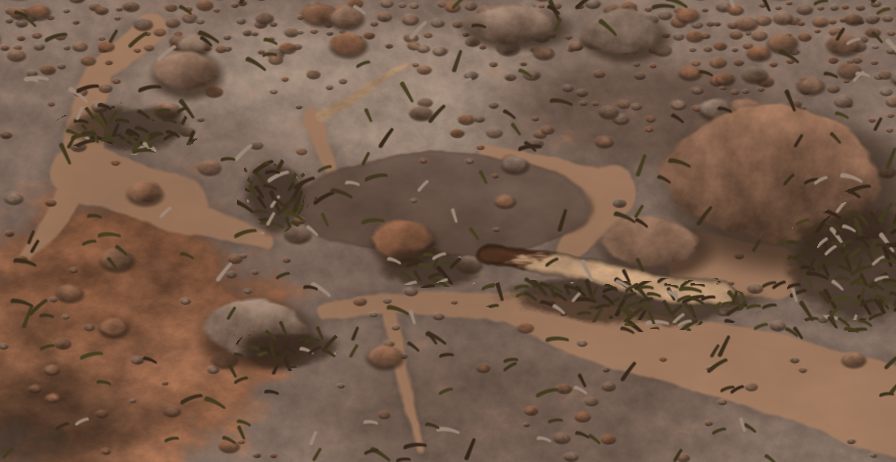
This texture is drawn by a WebGL 1 fragment shader. Its source:

```glsl
precision highp float;
// Muddy flood ground: tan rivulets, wet silt, boulders, a broken log and plant debris.
uniform vec2 u_resolution;

const vec3 MUD = vec3(.46, .38, .335);
const vec3 SHEEN = vec3(.60, .52, .46);
const vec3 WATER = vec3(.61, .46, .355);
const vec3 WET = vec3(.35, .27, .225);
const vec3 RUST = vec3(.46, .29, .19);
const vec3 CLAY = vec3(.63, .42, .30);
const vec3 DARK = vec3(.20, .14, .10);
const vec3 GRASS = vec3(.29, .27, .13);
const vec3 BARK = vec3(.72, .58, .45);
const float EDGE = .005;   // edge softness
const float STONES = 15.;  // stone cells per canvas height
const float FIBRES = 26.;  // debris cells per canvas height

vec3 col = MUD;    // colour painted so far
float flow = 9.;   // distance to the nearest water

void paint(vec3 tone, float amount) { col = mix(col, tone, amount); }
float fill(float d, float soft) { return 1. - smoothstep(-soft, soft, d); }
float hash(vec2 p) { return fract(sin(dot(p, vec2(127.1, 311.7))) * 4375.85); }
vec2 hash2(vec2 p) { return vec2(hash(p), hash(p + 37.3)); }

// Layered, rotated sines, roughly -1 to 1
float waves(vec2 p) {
  float sum = 0., amp = .55;
  for (int i = 0; i < 6; i++) {
    p = mat2(1.5, 1.2, -1.2, 1.5) * p + 1.7;
    sum += amp * sin(p.x + 1.3 * sin(p.y * .8 + sum)) * sin(p.y + 1.1 * sin(p.x * .7));
    amp *= .62;
  }
  return sum;
}

// Distance to a segment tapering from half width wa to wb
float strip(vec2 p, vec4 ab, float wa, float wb) {
  vec2 v = ab.zw - ab.xy;
  float h = clamp(dot(p - ab.xy, v) / dot(v, v), 0., 1.);
  return length(p - ab.xy - v * h) - mix(wa, wb, h);
}
void run(vec2 p, vec4 ab, float wa, float wb) { flow = min(flow, strip(p, ab, wa, wb)); }

// Soft ellipse: centre, then radii
float blob(vec2 p, float x, float y, float rx, float ry) {
  return 1. - smoothstep(.45, 1.25, length((p - vec2(x, y)) / vec2(rx, ry)));
}

// Stone with lit top and contact shadow; red runs from grey to rusty
void stone(vec2 p, vec4 e, float red) {
  vec2 q = (p - e.xy) / e.zw;
  if (dot(q, q) > 4.) return;
  float n = waves(q * .55 + e.xy * 9.);
  float d = length(q) + .1 * abs(q.x * q.y) + .17 * n - .92;
  paint(DARK, .65 * fill(length(q + vec2(-.08, .3)) - 1., .24));
  float light = .62 + .36 * q.y - .12 * q.x + .2 * n + .2 * waves(p * 16.);
  paint(mix(DARK, mix(SHEEN, CLAY, red), clamp(light, .08, 1.1)), fill(d, EDGE / e.w));
}

// Loose stones in jittered cells, crowded toward the far right bank
void scatterStones(vec2 p, float count) {
  for (int j = 1; j >= -1; j--) for (int i = -1; i <= 1; i++) {
    vec2 id = floor(p * count) + vec2(i, j);
    vec2 c = (id + .2 + .6 * hash2(id + count)) / count;
    float crowd = .06 + .5 * smoothstep(.72, 1., c.y)
      + .3 * smoothstep(1., 1.6, c.x) * smoothstep(.6, .8, c.y);
    float size = mix(.16, .48, pow(hash(id + 5.7), 2.)) / count;
    if (hash(id + 2.3) < crowd) stone(p, vec4(c, size * vec2(1.3, .8)), hash(id + 8.8));
  }
}

// Short tangled stems where cover is high
void fibres(vec2 p, float count, float cover) {
  for (int j = -1; j <= 1; j++) for (int i = -1; i <= 1; i++) {
    vec2 id = floor(p * count) + vec2(i, j);
    float turn = (hash(id + count) - .5) * 2.6, pick = hash(id + 6.1);
    vec2 dir = vec2(cos(turn), sin(turn)) * .55;
    vec2 q = p * count - id - hash2(id);
    float d = strip(q + vec2(0., .25 * q.x * q.x), vec4(-dir, dir), .06, .02) / count;
    vec3 tone = pick > .86 ? SHEEN : mix(DARK, GRASS, pick);
    paint(tone, (1. - smoothstep(0., EDGE, d)) * step(hash(id + 3.9), cover));
  }
}

void main() {
  vec2 p = gl_FragCoord.xy / u_resolution.y;
  float broad = waves(p * vec2(1.2, 2.)), fine = waves(p * vec2(9., 15.));
  vec2 w = p + .018 * vec2(waves(p * 2.6), waves(p * 2.6 + 7.));
  // Silt, wet sheen and rusty soil
  paint(SHEEN, clamp(.22 + .4 * broad + .65 * blob(w, .85, .8, .62, .17), 0., 1.));
  paint(WET, .75 * blob(w, 1.38, .76, .34, .13));
  paint(WET, .5 * blob(w, 1.15, .1, .55, .16));
  float soil = smoothstep(.2, .7, blob(w, .24, .28, .42, .33) + .35 * fine);
  paint(mix(RUST, CLAY, .5 + .6 * broad), .85 * soil);
  paint(DARK, .65 * blob(w, .08, .08, .26, .13));
  col *= 1. + (.1 + .14 * soil) * fine + .05 * waves(p * 45.);
  // Rivulets and pools
  run(w, vec4(.33, .93, .21, .84), .035, .025);
  run(w, vec4(.21, .84, .18, .64), .025, .05);
  run(w, vec4(.18, .62, .40, .56), .07, .06);
  run(w, vec4(.40, .55, .58, .49), .04, .015);
  run(w, vec4(.15, .58, .05, .44), .03, .012);
  run(w, vec4(.69, .74, .74, .57), .02, .008);
  run(w, vec4(1.05, .68, 1.31, .59), .015, .05);
  run(w, vec4(1.31, .59, 1.23, .45), .06, .03);
  run(w, vec4(1.5, .44, 1.68, .41), .06, .06);
  run(w, vec4(.7, .33, 1.05, .33), .018, .03);
  run(w, vec4(1.05, .33, 1.35, .27), .03, .07);
  run(w, vec4(1.35, .27, 1.98, .1), .07, .1);
  run(w, vec4(.84, .31, .92, .02), .016, .006);
  col *= 1. - .16 * fill(flow, .03);
  paint(WATER * (1. + .06 * broad + .015 * fine), .94 * fill(flow, EDGE));
  // Dark mound
  float mound = length((w - vec2(.96, .555)) / vec2(.31, .115)) - 1.;
  paint(mix(WET, MUD, .45 + .5 * broad) * (1. + .08 * fine), fill(mound, .03));
  paint(DARK, .4 * fill(abs(mound), .06));
  // Stones
  scatterStones(p, STONES * 2.2);
  scatterStones(p, STONES);
  stone(p, vec4(1.11, .95, .11, .045), .2);
  stone(p, vec4(1.35, .93, .09, .05), .1);
  stone(p, vec4(.4, .85, .075, .05), .4);
  stone(p, vec4(1.69, .63, .26, .165), .65);
  stone(p, vec4(1.41, .475, .12, .06), .5);
  stone(p, vec4(.55, .295, .125, .075), .15);
  stone(p, vec4(.87, .48, .07, .045), .95);
  // Log, branch and debris
  float cover = blob(w, 1.86, .42, .16, .15) + blob(w, .92, .41, .12, .05)
    + blob(w, 1.38, .35, .32, .055) + blob(w, .62, .25, .12, .05)
    + blob(w, .28, .72, .14, .05) + blob(w, .6, .58, .08, .08);
  paint(DARK, .65 * smoothstep(.25, .8, cover + .3 * fine));
  float trunk = strip(w, vec4(1.05, .445, 1.56, .365), .022, .03);
  float peel = smoothstep(-.1, .2, waves(p * vec2(3., 8.)) + 2.5 * (p.x - 1.15));
  paint(mix(RUST * .7, BARK, peel) * (1. + .2 * fine) * fill(trunk, .014), fill(trunk, EDGE));
  paint(BARK * (.9 + .2 * fine), fill(strip(w, vec4(.71, .745, .88, .845), .01, .006), EDGE));
  fibres(p, FIBRES, .04 + .6 * cover);
  fibres(p + 3., FIBRES * 1.7, .04 + .6 * cover);
  gl_FragColor = vec4(col, 1.);
}
```
